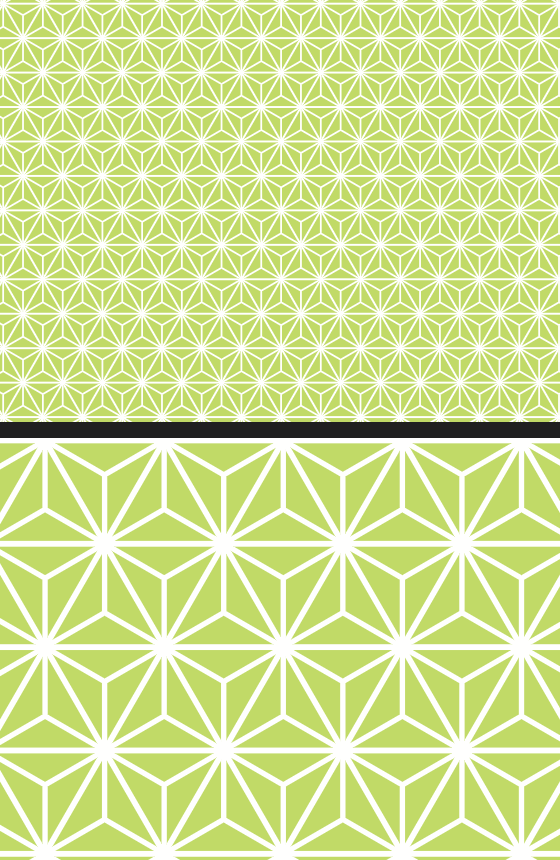
Top: the whole. Bottom: its middle third, enlarged.
Write a WebGL 1 fragment shader that draws this pattern.

```glsl
precision highp float;

uniform vec2 u_resolution;

const vec3 GREEN = vec3(0.755, 0.853, 0.402);
const vec3 WHITE = vec3(1.0, 1.0, 0.995);

// Lengths as fractions of the canvas width
const vec2 PITCH = vec2(0.0709, 0.06152);   // star spacing, row spacing
const vec2 ORIGIN = vec2(0.0411, 0.0703);   // centre of one star

// Line widths as fractions of the star spacing
const float EDGE_WIDTH = 0.049;
const float SPOKE_WIDTH = 0.045;

const float SOFTNESS = 1.0;                 // edge blur in pixels
const float ROW_HEIGHT = 0.8660254;         // height of a unit triangle

// Offset from the nearest point of a unit triangular lattice
vec2 nearestStar(vec2 p) {
  vec2 cell = vec2(1.0, 2.0 * ROW_HEIGHT);
  vec2 evenRow = mod(p + 0.5 * cell, cell) - 0.5 * cell;
  vec2 oddRow = mod(p, cell) - 0.5 * cell;
  return dot(evenRow, evenRow) < dot(oddRow, oddRow) ? evenRow : oddRow;
}

// Distances to the triangle edges (x) and the spokes to their centres (y)
vec2 starDistances(vec2 q) {
  vec2 spokeNormal = vec2(-0.5, ROW_HEIGHT);
  q = abs(q);
  q -= 2.0 * max(dot(q, spokeNormal), 0.0) * spokeNormal;
  q.y = abs(q.y);
  return vec2(q.y, abs(dot(q, spokeNormal)));
}

float lineCoverage(float dist, float width, float blur) {
  return clamp(0.5 + (0.5 * width - dist) / blur, 0.0, 1.0);
}

void main() {
  vec2 canvasPos = gl_FragCoord.xy / u_resolution.x;
  vec2 p = (canvasPos - ORIGIN) / PITCH * vec2(1.0, ROW_HEIGHT);
  float blur = SOFTNESS / (u_resolution.x * PITCH.x);

  vec2 dist = starDistances(nearestStar(p));
  float edges = lineCoverage(dist.x, EDGE_WIDTH, blur);
  float spokes = lineCoverage(dist.y, SPOKE_WIDTH, blur);

  // Lines over the flat ground
  gl_FragColor = vec4(mix(GREEN, WHITE, max(edges, spokes)), 1.0);
}
```
